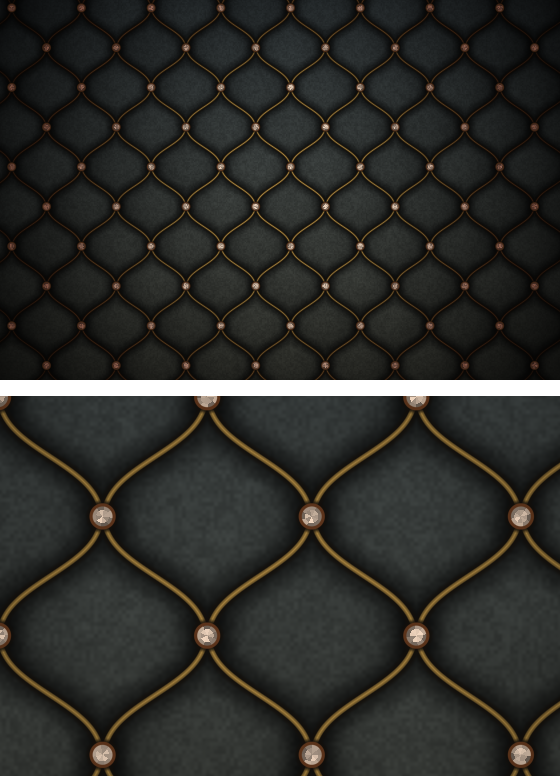
Top: the whole. Bottom: its middle third, enlarged.
A WebGL 1 fragment shader for this texture:

```glsl
precision highp float;
// Dark tufted leather: ogee pillows edged with gold piping, a crystal stud at every crossing.

uniform vec2 u_resolution;

// Lengths are fractions of the canvas width
const vec2  HALF_PERIOD   = vec2(0.06225, 0.07095);
const vec2  STUD_ORIGIN   = vec2(0.5189, 0.3807);
const float OGEE_BEND     = 0.72;    // 0 = straight diamonds, 1 = vertical at the studs
const float PIPING_RADIUS = 0.0016;
const float SEAM_RADIUS   = 0.0036;
const float STUD_RADIUS   = 0.0078;
const float GRAIN_SCALE   = 420.0;
const float GRAIN_AMOUNT  = 0.16;
const float LIGHT_FALLOFF = 3.7;
const vec3  LEATHER_TOP    = vec3(0.195, 0.222, 0.232);
const vec3  LEATHER_BOTTOM = vec3(0.218, 0.222, 0.196);
const vec3  SEAM_DARK      = vec3(0.075, 0.058, 0.040);
const vec3  GOLD           = vec3(0.64, 0.50, 0.24);
const vec3  COPPER         = vec3(0.48, 0.27, 0.14);
const vec3  CRYSTAL        = vec3(0.72, 0.64, 0.57);
const vec3  CRYSTAL_DIM    = vec3(0.56, 0.36, 0.29);
const float TAU = 6.2831853;

float hash(vec2 p) {
  vec3 q = fract(vec3(p.xyx) * 0.1031);
  q += dot(q, q.yzx + 33.33);
  return fract((q.x + q.y) * q.z);
}

float noise(vec2 p) {
  vec2 i = floor(p), f = fract(p);
  f = f * f * (3.0 - 2.0 * f);
  return mix(mix(hash(i), hash(i + vec2(1.0, 0.0)), f.x),
             mix(hash(i + vec2(0.0, 1.0)), hash(i + 1.0), f.x), f.y);
}

// Signed offset of x to the nearest even number
float toEven(float x) { return mod(x + 1.0, 2.0) - 1.0; }

float disc(float d, float radius, float px) {
  return 1.0 - smoothstep(radius - px, radius + px, d);
}

// Offset to the nearest stud; lattice points have an even coordinate sum
vec2 studOffset(vec2 g) {
  vec2 a = vec2(toEven(g.x), toEven(g.y)) * HALF_PERIOD;
  vec2 b = vec2(toEven(g.x + 1.0), toEven(g.y + 1.0)) * HALF_PERIOD;
  return dot(a, a) < dot(b, b) ? a : b;
}

// Faceted crystal brightness, different for each stud
float facets(vec2 d, vec2 id) {
  float spin = hash(id + 17.0);
  float sector = floor(8.0 * fract(atan(d.y, d.x + 1e-6) / TAU + spin));
  float ring = step(0.5, length(d) / STUD_RADIUS);
  float cut = hash(vec2(sector, ring) + id * 3.0 + 40.0);
  return 0.55 + 0.55 * cut + 0.25 * (1.0 - ring);
}

void main() {
  vec2 p = gl_FragCoord.xy / u_resolution.x;
  float px = 0.75 / u_resolution.x;
  vec2 middle = 0.5 * u_resolution / u_resolution.x;
  vec2 fromMiddle = p - middle;
  float glow = exp(-LIGHT_FALLOFF * dot(fromMiddle, fromMiddle));

  // Distance to the S-shaped seams within one lattice row
  vec2 g = (p - STUD_ORIGIN) / HALF_PERIOD;
  float row = floor(g.y), t = g.y - row;
  float bend = t - OGEE_BEND * sin(TAU * t) / TAU;
  float slope = (1.0 - OGEE_BEND * cos(TAU * t)) * HALF_PERIOD.x / HALF_PERIOD.y;
  float x = g.x - row;
  float gap = min(abs(toEven(x - bend)), abs(toEven(x + bend)));
  float seam = gap * HALF_PERIOD.x / sqrt(1.0 + slope * slope);

  // Position inside the pillow, about -1 to 1
  float a = toEven(x);
  vec2 c = abs(a) < bend ? vec2(a, t - 1.0) : vec2(toEven(x + 1.0), t);
  vec2 pillow = floor(g - c + 0.5);

  vec2 stud = studOffset(g);
  float studDist = length(stud);
  vec2 studId = floor(g - stud / HALF_PERIOD + 0.5) + 50.0;

  // Leather: domed shading leaning to the light, creased at seams and studs
  float dome = 1.06 - 0.30 * dot(c, c);
  vec2 lean = vec2(0.0, 0.08) - 0.5 * fromMiddle;
  float crease = mix(0.36, 1.0, smoothstep(-0.003, 0.021, seam));
  crease *= mix(0.6, 1.0, smoothstep(0.004, 0.025, studDist));
  float grain = 0.65 * noise(p * GRAIN_SCALE) + 0.35 * noise(p * GRAIN_SCALE * 0.37);
  float wear = 0.94 + 0.12 * hash(pillow + 80.0);
  vec3 leather = mix(LEATHER_BOTTOM, LEATHER_TOP, gl_FragCoord.y / u_resolution.y);
  vec3 color = leather * glow * wear * crease * (dome + dot(c, lean));
  color *= 1.0 + GRAIN_AMOUNT * (grain - 0.5) * 2.0;

  // Piping: a rounded cord in a dark seam, gold in the light and copper outside
  float warm = smoothstep(0.45, 0.9, glow);
  color = mix(color, SEAM_DARK * glow, 0.8 * disc(seam, SEAM_RADIUS, 0.0012 + px));
  float cord = 1.0 - 0.5 * min(seam / PIPING_RADIUS, 1.0);
  vec3 metal = mix(COPPER, GOLD, warm) * cord * pow(glow, 1.4);
  color = mix(color, metal, disc(seam, PIPING_RADIUS, px));

  // Studs: a dark setting, a copper rim and a cut crystal
  float light = mix(0.4, 1.0, glow);
  color = mix(color, SEAM_DARK * glow, 0.8 * disc(studDist, STUD_RADIUS * 1.2, 0.001 + px));
  color = mix(color, COPPER * 0.75 * light, disc(studDist, STUD_RADIUS, px));
  vec3 gem = mix(CRYSTAL_DIM, CRYSTAL, warm) * facets(stud, studId) * light;
  color = mix(color, gem, disc(studDist, STUD_RADIUS * 0.76, px));

  gl_FragColor = vec4(color, 1.0);
}
```
